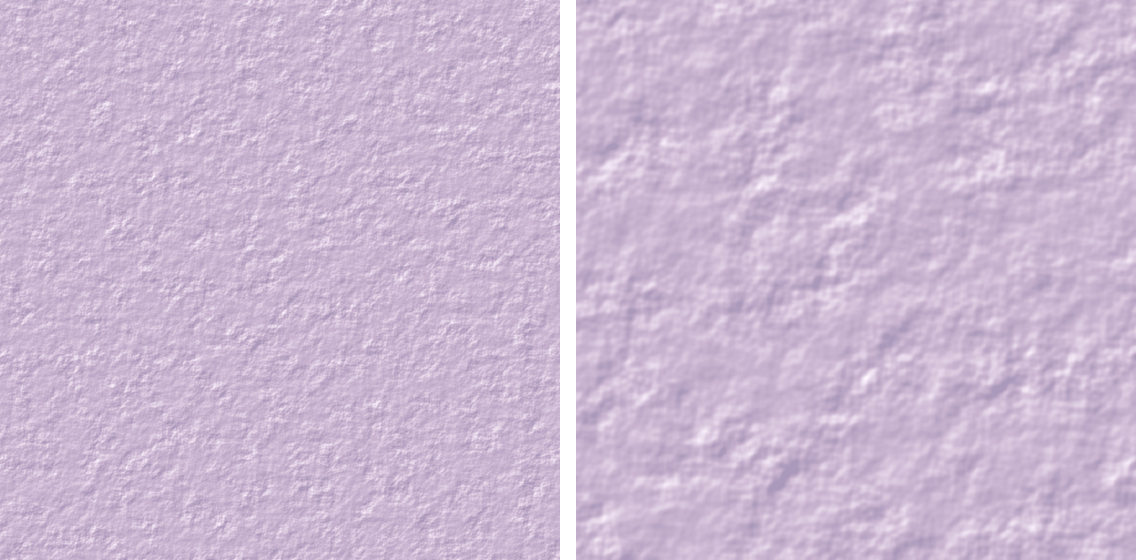
Left, the full canvas; right, a detail of the centre.
This texture is drawn by a WebGL 1 fragment shader. Its source:

```glsl
precision highp float;
// Lilac plaster: a rough wall lit at a grazing angle from the upper left.
// Octaves of gradient noise form the height; its slope along the light
// direction is shaded from mauve hollows to pale, crisp highlights.
uniform vec2 u_resolution;

// Random unit vector for a lattice cell
vec2 cellGradient(vec2 cell) {
  vec3 q = fract(cell.xyx * vec3(0.1031, 0.1030, 0.0973));
  q += dot(q, q.yzx + 33.33);
  vec2 r = fract((q.xx + q.yz) * q.zy);
  return normalize(r * 2.0 - 0.999);
}

float gradientNoise(vec2 p) {
  vec2 i = floor(p);
  vec2 f = p - i;
  vec2 u = f * f * f * (f * (f * 6.0 - 15.0) + 10.0);
  float a = dot(cellGradient(i), f);
  float b = dot(cellGradient(i + vec2(1.0, 0.0)), f - vec2(1.0, 0.0));
  float c = dot(cellGradient(i + vec2(0.0, 1.0)), f - vec2(0.0, 1.0));
  float d = dot(cellGradient(i + vec2(1.0, 1.0)), f - vec2(1.0, 1.0));
  return mix(mix(a, b, u.x), mix(c, d, u.x), u.y);
}

// Each octave is weighted by the slope it adds, from lumps to fine grit
float plasterHeight(vec2 p) {
  float height = 0.0;
  float frequency = 26.0;
  vec4 slopes = vec4(0.40, 0.75, 0.80, 0.62);
  for (int octave = 0; octave < 4; octave++) {
    height += slopes.x * gradientNoise(p * frequency + 17.3) / frequency;
    slopes = slopes.yzwx;
    frequency *= 2.03;
  }
  return height;
}

void main() {
  vec2 p = gl_FragCoord.xy / min(u_resolution.x, u_resolution.y);

  // Slope facing the light, by central difference
  vec2 toLight = vec2(-0.6, 0.8);
  float reach = 0.0008;
  float slope = (plasterHeight(p - toLight * reach)
               - plasterHeight(p + toLight * reach)) / (2.0 * reach);

  // Rough clumps alternate with smoother patches
  float clump = smoothstep(-0.4, 0.5, gradientNoise(p * 22.0 + 61.7));
  float shade = slope * mix(0.65, 1.45, clump);

  // Hollows darken gently, highlights bleach towards white
  vec3 color = vec3(0.795, 0.710, 0.820);
  color += max(min(shade, 0.0), -2.6) * vec3(0.048, 0.042, 0.034);
  color += max(shade, 0.0) * vec3(0.052, 0.066, 0.047);
  gl_FragColor = vec4(clamp(color, 0.0, 1.0), 1.0);
}
```
